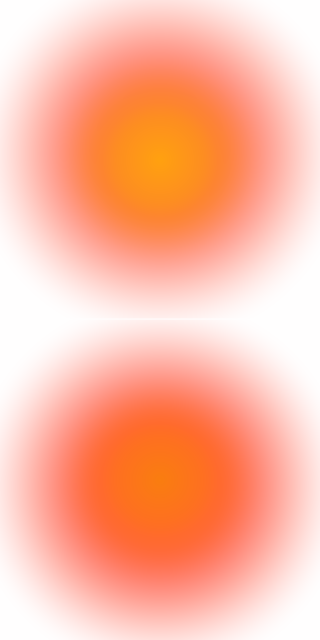
This background is drawn by a Shadertoy shader. Its source:

```glsl
const vec3 PAPER = vec3(1.0, 0.995, 0.995);

// Radial glow: core to mid to rim, then a soft fade into the paper.
// haloShift moves only the outer fade up or down.
vec3 glow(vec2 p, vec3 core, vec3 mid, vec3 rim, float haloShift) {
    float radius = length(p);
    float haloRadius = length(p - vec2(0.0, haloShift));
    vec3 body = mix(core, mid, clamp(radius / 0.18, 0.0, 1.0));
    body = mix(body, rim, smoothstep(0.12, 0.36, radius));
    return mix(body, PAPER, smoothstep(0.18, 0.60, haloRadius));
}

// Soft horizontal line coverage around a height.
float seamLine(float y, float height, float halfWidth, float soft) {
    return 1.0 - smoothstep(halfWidth - soft, halfWidth + soft, abs(y - height));
}

void mainImage(out vec4 fragColor, in vec2 fragCoord) {
    // Two stacked unit tiles
    vec2 uv = fragCoord / iResolution.xy * vec2(1.0, 2.0);
    float pixel = 2.0 / iResolution.y;

    // Amber glow above, vermilion glow below
    vec3 amber = glow(uv - vec2(0.5, 1.5), vec3(1.0, 0.63, 0.06),
                      vec3(0.99, 0.53, 0.15), vec3(1.0, 0.46, 0.38), 0.02);
    vec3 vermilion = glow(uv - vec2(0.5, 0.5), vec3(0.98, 0.49, 0.06),
                          vec3(1.0, 0.42, 0.15), vec3(1.0, 0.40, 0.32), -0.02);
    float upper = smoothstep(-0.5 * pixel, 0.5 * pixel, uv.y - 1.0);
    vec3 color = mix(vermilion, amber, upper);

    // Pale seam between the tiles
    float seam = seamLine(uv.y, 1.003, 0.002, 0.5 * pixel);
    color = mix(color, PAPER, 0.7 * seam);

    fragColor = vec4(color, 1.0);
}
```
